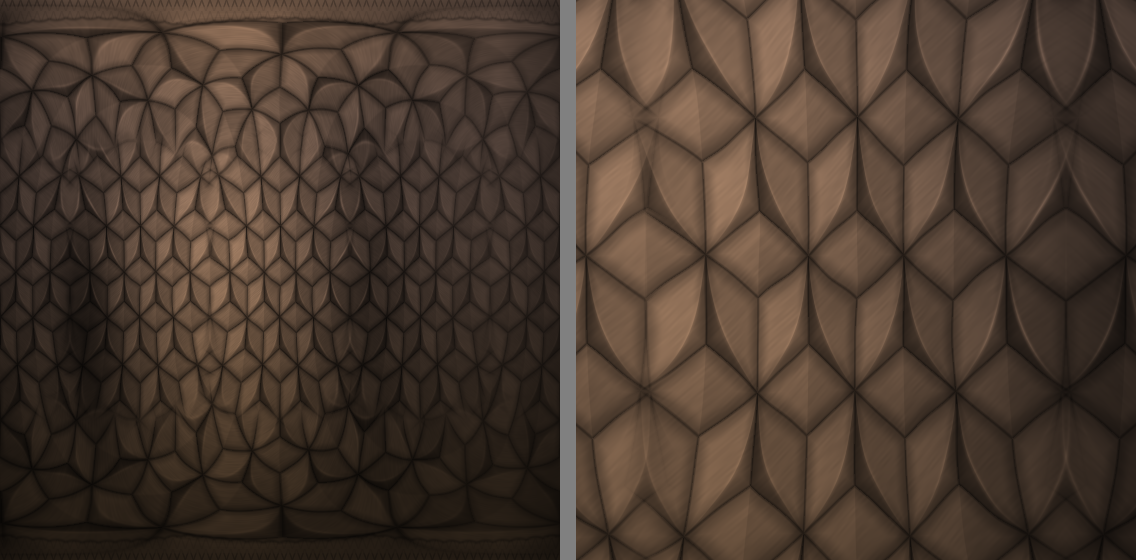
Left, the full canvas; right, a detail of the centre.
Give the GLSL for this pattern, as a Shadertoy shader.

```glsl
float hash(vec2 p) {
    return fract(sin(dot(p, vec2(127.1, 311.7))) * 43758.55);
}

float noise(vec2 p) {
    vec2 i = floor(p), f = fract(p);
    f = f * f * (3.0 - 2.0 * f);
    return mix(mix(hash(i), hash(i + vec2(1, 0)), f.x),
               mix(hash(i + vec2(0, 1)), hash(i + vec2(1, 1)), f.x), f.y);
}

// Brightness of folded rhombic facets around a staggered lattice of stars
float facets(vec2 p, float aa, float rim) {
    vec2 q = vec2(p.x / 0.3535, (p.y - 0.3) / 0.253 * 0.866);
    q += 0.035 * (vec2(noise(p * 9.0), noise(p * 9.0 + 31.0)) - 0.5);

    // Nearest star of two interleaved grids
    vec2 period = vec2(1.0, 1.732);
    vec2 a = q - period * round(q / period);
    vec2 b = q - period * (round(q / period - 0.5) + 0.5);
    vec2 d = dot(a, a) < dot(b, b) ? a : b;

    // Distance to the seams radiating from the star
    float sector = 1.0471976;
    float angle = atan(d.y, d.x);
    float phi = angle - sector * round(angle / sector);
    float seam = length(d) * sin(0.5235988 - abs(phi));

    float shade, fold;
    if (abs(d.y) < abs(d.x) * 0.577) {
        // Upright facet with a shallow central ridge
        float x = d.x - sign(d.x) * 0.5;
        shade = 1.02 - 0.10 * smoothstep(-aa, aa, x) + 0.25 * d.y;
        fold = 1.0;
    } else {
        // Slanted facet split by a curved blade
        float side = -sign(d.x * d.y);
        float along = dot(d, vec2(0.5 * side, -0.866));
        along += along < 0.0 ? 1.0 : 0.0;
        float across = dot(d, vec2(-0.866 * side, -0.5));
        fold = across - 0.12 * sin(3.14159 * along);
        float inner = smoothstep(-aa, aa, fold);
        float outerTone = 1.02 - 0.10 * side + 0.12 * (along - 0.5);
        float innerTone = side > 0.0 ? 0.66 : 0.87;
        shade = mix(outerTone, innerTone + 0.25 * (along - 0.5), inner);
        float glint = exp(-pow(fold / (0.012 + aa * 0.6), 2.0)) * sin(3.14159 * along);
        shade += glint * (0.14 + 0.45 * rim);
    }

    // Soft occlusion, narrow groove and fine scratches
    shade *= mix(0.76, 1.04, smoothstep(0.0, 0.13, seam));
    shade *= mix(0.68, 1.0, smoothstep(0.0, 0.012 + aa, seam));
    shade *= mix(0.72, 1.0, smoothstep(0.0, 0.16, length(d)));
    float scratch = noise(vec2(dot(q, vec2(6, 4)), dot(q, vec2(-32, 48))));
    return shade * (0.96 + 0.08 * scratch);
}

// Fine pointed scales along the upper and lower borders
float borderScales(vec2 uv, float pixel) {
    float depth = min(uv.y, 1.0 - uv.y);
    float x = abs(fract(uv.x * 68.0) - 0.5);
    float wave = abs(x - fract(depth * 50.0) * 0.5);
    float line = smoothstep(0.05 + 68.0 * pixel, 0.02, wave);
    float scallop = 0.043 - 0.012 * abs(sin(uv.x * 9.42)) + 0.003 * abs(sin(uv.x * 107.0));
    float band = 1.0 - smoothstep(scallop - pixel, scallop + pixel, depth);
    float lip = exp(-pow((depth - scallop) / 0.003, 2.0));
    float beads = 1.0 - smoothstep(0.010, 0.014, depth);
    return 1.0 - band * line * (0.08 + 0.16 * beads) - 0.25 * lip;
}

float glow(vec2 uv, vec2 center, vec2 size) {
    vec2 d = (uv - center) / size;
    return exp(-dot(d, d));
}

void mainImage(out vec4 fragColor, in vec2 fragCoord) {
    vec2 uv = fragCoord / iResolution.xy;
    float pixel = 1.0 / iResolution.y;

    // Unwrapped sphere and its three blended projections
    float lon = 6.2831853 * (uv.x - 0.5), lat = 3.1415927 * (uv.y - 0.5);
    vec3 n = vec3(cos(lat) * sin(lon), cos(lat) * cos(lon), sin(lat));
    vec3 w = pow(abs(n), vec3(14.0));
    w /= w.x + w.y + w.z;
    float rim = glow(uv, vec2(0.16, 0.56), vec2(0.06, 0.28))
              + glow(uv, vec2(0.62, 0.52), vec2(0.05, 0.28));
    float aa = 11.0 * pixel;
    float relief = w.x * facets(n.yz, aa, rim) + w.y * facets(n.xz, aa, rim)
                 + w.z * facets(n.xy, aa, rim);
    relief = mix(relief, 0.92, smoothstep(0.68, 0.85, uv.x) * 0.3);
    relief = mix(relief, 0.95, smoothstep(0.45, 0.49, abs(uv.y - 0.5)) * 0.7);

    // Warm light over dark leather, cooler toward the right
    vec3 color = mix(vec3(0.145, 0.112, 0.08), vec3(0.28, 0.225, 0.198), smoothstep(0.05, 0.75, uv.y));
    color += vec3(0.25, 0.19, 0.135) * glow(uv, vec2(0.40, 0.57), vec2(0.17, 0.30));
    color += vec3(0.12, 0.085, 0.05) * glow(uv, vec2(0.42, 0.96), vec2(0.40, 0.13));
    color += vec3(0.06, 0.045, 0.03) * glow(uv, vec2(0.42, 0.25), vec2(0.16, 0.16));
    color *= 1.0 - 0.55 * glow(uv, vec2(0.145 + 0.15 * pow(max(0.5 - uv.y, 0.0), 1.2), 0.42), vec2(0.055, 0.22));
    color *= 1.0 - 0.28 * glow(uv, vec2(0.66, 0.45), vec2(0.06, 0.25));
    color *= 1.0 - 0.22 * smoothstep(0.38, 0.5, abs(uv.x - 0.5));
    color *= relief * borderScales(uv, pixel) * (0.98 + 0.08 * noise(uv * 45.0));
    fragColor = vec4(color, 1.0);
}
```
